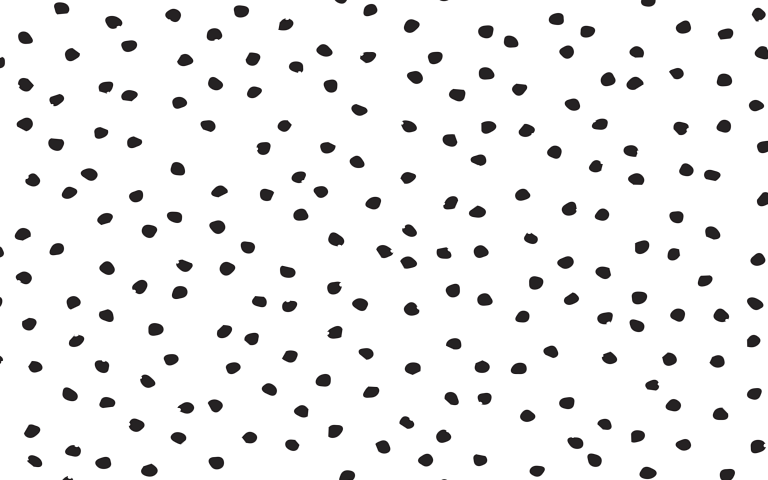
Reproduce this pattern procedurally as a Shadertoy shader.

```glsl
// Scattered charcoal pebble dots, slightly lumpy and chipped, on plain white.

const vec3  PAPER       = vec3(1.0);
const vec3  INK_CORE    = vec3(0.145, 0.132, 0.136);
const vec3  INK_RIM     = vec3(0.090, 0.072, 0.078);
const float CELL        = 0.0895;                // dot spacing, canvas height = 1
const float GRID_TILT   = 0.45;                  // hides the rows of the grid
const float JITTER      = 0.25;                  // offset from cell centre, in cells
const vec2  RADII_MIN   = vec2(0.0146, 0.0113);  // half width, half height
const vec2  RADII_MAX   = vec2(0.0170, 0.0136);
const float MAX_LEAN    = 0.55;                  // rotation of a dot, radians
const float RIM_WIDTH   = 0.0022;
const float NOTCH_SHARE = 0.30;
const float FLAT_SHARE  = 0.45;
const float TAU         = 6.2831853;

// Integer hash: three random values in 0..1 per cell and salt.
vec3 hash3(ivec2 cell, int salt) {
    uvec3 v = uvec3(ivec3(cell, salt) + 4096);
    v = v * 1664525u + 1013904223u;
    v.x += v.y * v.z; v.y += v.z * v.x; v.z += v.x * v.y;
    v ^= v >> 16u;
    v.x += v.y * v.z; v.y += v.z * v.x; v.z += v.x * v.y;
    return vec3(v >> 8u) / 16777216.0;
}

mat2 rotation(float angle) {
    float c = cos(angle), s = sin(angle);
    return mat2(c, s, -s, c);
}

vec2 direction(float angle) {
    return vec2(cos(angle), sin(angle));
}

// Approximate signed distance to one pebble centred at the origin.
float pebble(vec2 p, ivec2 cell) {
    vec3 size  = hash3(cell, 1);
    vec3 phase = hash3(cell, 2) * TAU;
    vec3 cut   = hash3(cell, 3);
    vec3 turn  = hash3(cell, 4);

    vec2 radii = mix(RADII_MIN, RADII_MAX, size.xy);
    vec2 q = rotation((size.z * 2.0 - 1.0) * MAX_LEAN) * p / radii;
    float len = max(length(q), 1e-3);
    float angle = atan(q.y, q.x + 1e-6);

    // Lumpy outline
    float outline = 1.0 + 0.035 * cos(2.0 * angle + phase.x)
                        + 0.055 * cos(3.0 * angle + phase.y)
                        + 0.030 * cos(4.0 * angle + phase.z);
    float f = len - outline;

    // Flattened side and small chipped notch on some dots
    if (cut.x < FLAT_SHARE)
        f = max(f, dot(q, direction(turn.x * TAU)) - 0.80);
    if (cut.y < NOTCH_SHARE) {
        vec2 notch = direction(turn.y * TAU) * 1.06;
        f = max(f, mix(0.20, 0.34, cut.z) - length(q - notch));
    }
    return f * len / length(q / radii + 1e-4);
}

// Nearest pebble on a staggered, jittered grid.
float pebbleField(vec2 p) {
    mat2 tilt = rotation(GRID_TILT);
    vec2 g = tilt * p / CELL;
    float d = 1.0;
    for (int j = -1; j <= 1; j++) {
        float row = floor(g.y) + float(j);
        float shift = 0.5 * mod(row, 2.0);
        for (int i = -1; i <= 1; i++) {
            float column = floor(g.x - shift) + float(i);
            ivec2 cell = ivec2(column, row);
            vec2 jitter = (hash3(cell, 0).xy * 2.0 - 1.0) * JITTER;
            vec2 centre = vec2(column + shift, row) + 0.5 + jitter;
            vec2 local = transpose(tilt) * (g - centre) * CELL;
            d = min(d, pebble(local, cell));
        }
    }
    return d;
}

void mainImage(out vec4 fragColor, in vec2 fragCoord) {
    vec2 p = fragCoord / iResolution.y;
    float pixel = 1.0 / iResolution.y;
    float d = pebbleField(p);

    // Slightly darker rim, then a smooth edge onto the paper
    vec3 ink = mix(INK_CORE, INK_RIM, smoothstep(-pixel, pixel, d + RIM_WIDTH));
    float cover = 1.0 - smoothstep(-0.75 * pixel, 0.75 * pixel, d);
    fragColor = vec4(mix(PAPER, ink, cover), 1.0);
}
```
